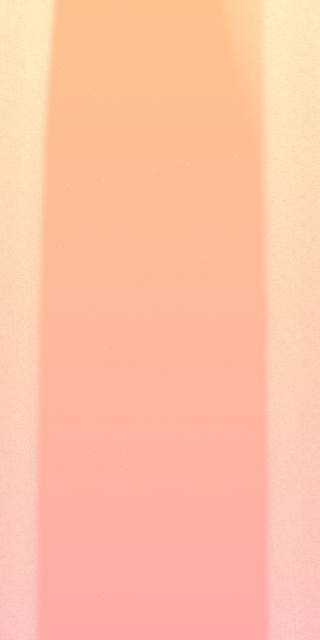
A Shadertoy shader for this background:

```glsl
#define CENTER_TOP vec3(0.995, 0.760, 0.560)
#define CENTER_MID vec3(1.000, 0.722, 0.612)
#define CENTER_LOW vec3(1.000, 0.667, 0.660)
#define SIDE_TOP vec3(0.997, 0.915, 0.735)
#define SIDE_MID vec3(0.992, 0.825, 0.705)
#define SIDE_LOW vec3(0.987, 0.765, 0.755)
#define EDGE_SOFTNESS 0.017
#define GRAIN_CELLS vec2(256.0, 512.0)
#define GRAIN_AMOUNT 0.035
#define DUST_CELLS vec2(20.0, 40.0)
#define DUST_CHANCE 0.025

float hash(vec2 p) {
    return fract(sin(dot(p, vec2(127.1, 311.7))) * 43758.5453);
}

float valueNoise(vec2 p) {
    vec2 cell = floor(p), f = fract(p);
    f = f * f * (3.0 - 2.0 * f);
    float low = mix(hash(cell), hash(cell + vec2(1.0, 0.0)), f.x);
    float high = mix(hash(cell + vec2(0.0, 1.0)), hash(cell + 1.0), f.x);
    return mix(low, high, f.y);
}

vec3 verticalRamp(vec3 low, vec3 mid, vec3 top, float h) {
    return h < 0.5 ? mix(low, mid, h * 2.0) : mix(mid, top, h * 2.0 - 1.0);
}

float softStep(float edge, float width, float x) {
    return smoothstep(edge - width, edge + width, x);
}

float dustSpeck(vec2 uv) {
    vec2 p = uv * DUST_CELLS, cell = floor(p);
    vec2 center = 0.2 + 0.6 * vec2(hash(cell + 3.1), hash(cell + 7.7));
    float present = step(1.0 - DUST_CHANCE, hash(cell + 11.3));
    return present * (1.0 - smoothstep(0.03, 0.10, length(p - cell - center)));
}

void mainImage(out vec4 fragColor, in vec2 fragCoord) {
    vec2 uv = fragCoord / iResolution.xy;
    float h = uv.y, lift = h * h * h;
    float wobble = 0.006 * (valueNoise(vec2(3.0, h * 14.0)) - 0.5);

    // Central column and pale margins
    vec3 center = verticalRamp(CENTER_LOW, CENTER_MID, CENTER_TOP, h);
    vec3 side = verticalRamp(SIDE_LOW, SIDE_MID, SIDE_TOP, h);

    // Margin edges widen towards the top
    float leftEdge = 0.118 + 0.050 * lift + wobble;
    float rightEdge = 0.836 - 0.030 * lift - wobble;
    float leftMask = 1.0 - softStep(leftEdge, EDGE_SOFTNESS, uv.x);
    float rightMask = softStep(rightEdge, EDGE_SOFTNESS * (1.0 + lift), uv.x);

    // Thin slanted veil at the upper right
    float veilEdge = 0.695 + 0.42 * (1.0 - h);
    float veil = softStep(veilEdge, 0.022, uv.x) * smoothstep(0.68, 1.0, h);
    veil *= 0.28 + 0.25 * smoothstep(veilEdge, rightEdge, uv.x);
    float mask = max(max(leftMask, rightMask), veil);

    // Soft light bands just outside the column
    float leftBand = exp(-pow((uv.x - leftEdge + 0.055) / 0.035, 2.0));
    float rightBand = exp(-pow((uv.x - rightEdge - 0.06) / 0.05, 2.0));
    side += vec3(0.004, 0.018, 0.012) * (leftBand + rightBand - 0.4);

    // Grain, strongest on the margins, and sparse dust
    vec3 color = mix(center, side, mask);
    float grain = hash(floor(uv * GRAIN_CELLS)) - 0.5;
    float mottling = valueNoise(uv * vec2(60.0, 120.0)) - 0.5;
    float grainMask = mix(0.15, 1.0, mask);
    color += GRAIN_AMOUNT * grainMask * (grain + 0.3 * mottling) * vec3(0.4, 1.0, 1.0);
    color = mix(color, vec3(1.0, 0.88, 0.80), 0.4 * dustSpeck(uv));

    fragColor = vec4(clamp(color, 0.0, 1.0), 1.0);
}
```
